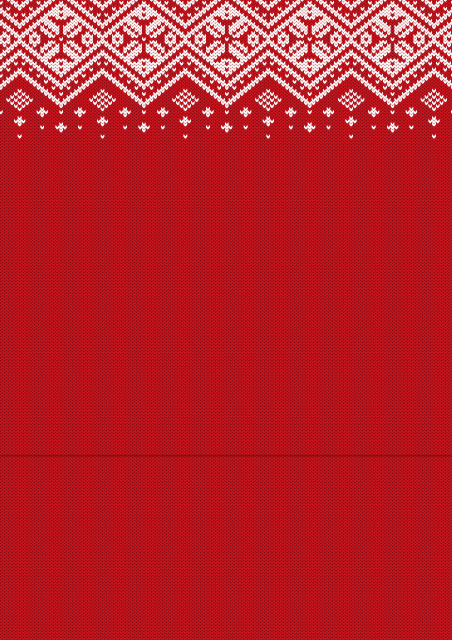
Give the GLSL for this pattern, as a WebGL 2 fragment shader.

```glsl
#version 300 es
precision highp float;

uniform vec2 u_resolution;
out vec4 fragColor;

const vec2 GRID = vec2(120.0, 210.4);
const vec2 FLAKE_CENTER = vec2(0.5018, 0.9388);
const float PERIOD = 22.0;
const float LEAF_SLANT = 1.3;
const float SEAM_Y = 0.288;

float within(float value, float low, float high) {
    return step(low - 0.1, value) * step(value, high + 0.1);
}

float ringDistance(vec2 stitch, vec2 center) {
    vec2 d = abs(stitch - center);
    return d.x + d.y;
}

// Hollow lozenge, limited to one stitch either side on its narrow axis
float lozenge(float along, float across) {
    return within(abs(along) + abs(across), 1.0, 2.0) * within(abs(across), 0.0, 1.0);
}

float dropCross(vec2 stitch, vec2 center) {
    return within(ringDistance(stitch, center), 0.0, 1.0);
}

float dropDot(vec2 stitch, vec2 center) {
    return within(ringDistance(stitch, center), 0.0, 0.0);
}

float petal(float along, float across, float thickness, float reach) {
    return within(across, 1.0, 4.0) * within(along - across, 1.0, thickness)
         * within(along, 2.0, reach);
}

// Eight split petals around a single center stitch
float snowflake(vec2 stitch) {
    vec2 q = abs(stitch);
    float petals = max(petal(q.x, q.y, 2.0, 5.0), petal(q.y, q.x, 3.0, 6.0));
    return max(petals, within(q.x + q.y, 0.0, 0.0));
}

// Nested diamonds that become zigzags where neighbors meet
float lattice(vec2 stitch) {
    float d = stitch.x + abs(stitch.y);
    float lines = max(within(d, 11.0, 12.0), within(d, 15.0, 16.0));
    float beads = within(d, 18.0, 18.0) * within(mod(stitch.x, 2.0), 0.0, 0.0);
    float border = within(d, 21.0, 22.0) * within(stitch.y, -14.0, 22.0);
    return max(max(lines, beads), border);
}

float hangingDrops(vec2 stitch) {
    float ink = max(dropCross(stitch, vec2(5.0, 24.0)), dropDot(stitch, vec2(5.0, 29.0)));
    ink = max(ink, max(dropDot(stitch, vec2(0.0, 24.0)), dropCross(stitch, vec2(0.0, 29.0))));
    ink = max(ink, max(dropCross(stitch, vec2(11.0, 27.0)), dropDot(stitch, vec2(11.0, 32.0))));
    float d = ringDistance(stitch, vec2(11.0, 20.0));
    float checker = within(d, 0.0, 3.0) * within(mod(d, 2.0), 1.0, 1.0);
    return max(ink, checker);
}

float motif(vec2 stitch) {
    vec2 folded = vec2(abs(mod(stitch.x + PERIOD * 0.5, PERIOD) - PERIOD * 0.5), stitch.y);
    float ink = max(snowflake(folded), lattice(folded));
    ink = max(ink, lozenge(folded.y, folded.x - 7.0));
    ink = max(ink, lozenge(folded.x, abs(folded.y) - 8.0));
    return max(ink, hangingDrops(folded));
}

// Mirrored slanted leaves form each V-shaped stitch
vec3 knit(vec2 uv) {
    vec2 g = (uv - FLAKE_CENTER) * vec2(GRID.x, -GRID.y);
    float column = floor(g.x + 0.5);
    float u = abs(g.x - column);
    float sheared = g.y + LEAF_SLANT * (u - 0.25);
    float row = floor(sheared + 0.5);
    float v = abs(sheared - row);
    float ink = motif(vec2(column, row));

    // Staggered holes lie at both the V tips and the V shoulders
    float edge = smoothstep(0.2, 0.47, v);
    float tip = 1.0 - smoothstep(0.05, 0.22, u);
    float shoulder = smoothstep(0.3, 0.46, u);
    float hole = edge * (0.22 + 0.78 * max(tip, 0.8 * shoulder));
    float crease = smoothstep(0.33, 0.48, v) * (0.35 + 0.65 * max(tip, shoulder));
    vec3 red = mix(vec3(0.795, 0.083, 0.116), vec3(0.31, 0.03, 0.055), hole);
    vec3 white = mix(vec3(0.98, 0.965, 0.965), vec3(0.62, 0.10, 0.13), crease);
    return mix(red, white, ink);
}

void main() {
    vec3 color = vec3(0.0);
    // Average subsamples to smooth the stitch edges
    for (int i = 0; i < 9; i++) {
        vec2 offset = (vec2(float(i % 3), float(i / 3)) - 1.0) / 3.0;
        color += knit((gl_FragCoord.xy + offset) / u_resolution);
    }
    color /= 9.0;

    // Dark seam across the fabric
    float height = gl_FragCoord.y / u_resolution.y;
    float seam = 1.0 - smoothstep(0.0006, 0.0022, abs(height - SEAM_Y));
    color = mix(color, vec3(0.47, 0.04, 0.065), seam * 0.65);
    fragColor = vec4(color, 1.0);
}
```
